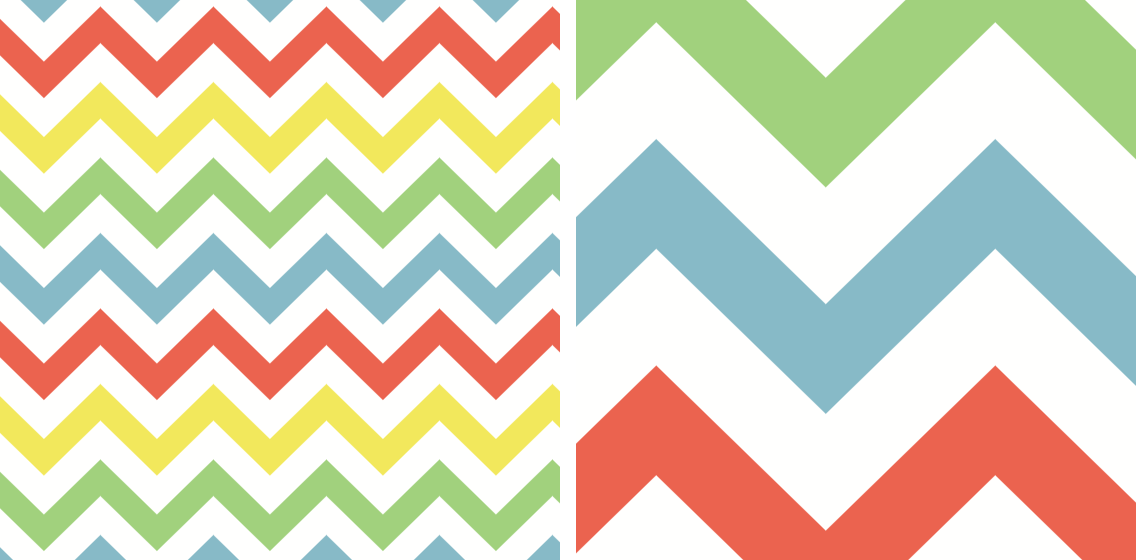
Left: the whole. Right: its middle third, enlarged.
Write a WebGL 2 fragment shader that draws this pattern.

```glsl
#version 300 es
precision highp float;

uniform vec2 u_resolution;
out vec4 fragColor;

const vec3 PAPER  = vec3(1.0, 1.0, 0.995);
const vec3 RED    = vec3(0.92, 0.39, 0.31);
const vec3 YELLOW = vec3(0.95, 0.91, 0.36);
const vec3 GREEN  = vec3(0.63, 0.82, 0.49);
const vec3 BLUE   = vec3(0.53, 0.73, 0.78);

// Layout in canvas units, measured down from the top edge
const float ZIGZAG_PERIOD = 0.2018;
const float ZIGZAG_HEIGHT = 0.0983;
const float FIRST_PEAK_X  = 0.1793;
const float BAND_SPACING  = 0.1348;
const float BAND_HEIGHT   = 0.0653;
const float FIRST_BAND_Y  = 0.0117;

// Triangle wave: 0 at each peak, 1 at each trough
float triangleWave(float x, float period, float peakX) {
    return 2.0 * abs(fract((x - peakX) / period + 0.5) - 0.5);
}

// Four colours cycle down the rows
vec3 bandColor(float row) {
    float index = mod(row, 4.0);
    if (index < 0.5) return RED;
    if (index < 1.5) return YELLOW;
    if (index < 2.5) return GREEN;
    return BLUE;
}

// Coverage of a shape from its signed distance, smoothed over one pixel
float coverage(float signedDistance, float pixel) {
    return 1.0 - smoothstep(-0.75 * pixel, 0.75 * pixel, signedDistance);
}

vec3 chevrons(vec2 uv, float pixel) {
    // Straighten the zigzag so every band becomes a flat stripe
    float wave = ZIGZAG_HEIGHT * triangleWave(uv.x, ZIGZAG_PERIOD, FIRST_PEAK_X);
    float depth = 1.0 - uv.y - wave - FIRST_BAND_Y - 0.5 * BAND_HEIGHT;
    float row = floor(depth / BAND_SPACING + 0.5);
    float offset = abs(depth - row * BAND_SPACING);

    // Vertical offset becomes distance perpendicular to the slanted edge
    float slope = 2.0 * ZIGZAG_HEIGHT / ZIGZAG_PERIOD;
    float edgeDistance = (offset - 0.5 * BAND_HEIGHT) * inversesqrt(1.0 + slope * slope);
    return mix(PAPER, bandColor(row), coverage(edgeDistance, pixel));
}

void main() {
    vec2 uv = gl_FragCoord.xy / u_resolution;
    float pixel = 1.0 / min(u_resolution.x, u_resolution.y);
    fragColor = vec4(chevrons(uv, pixel), 1.0);
}
```
